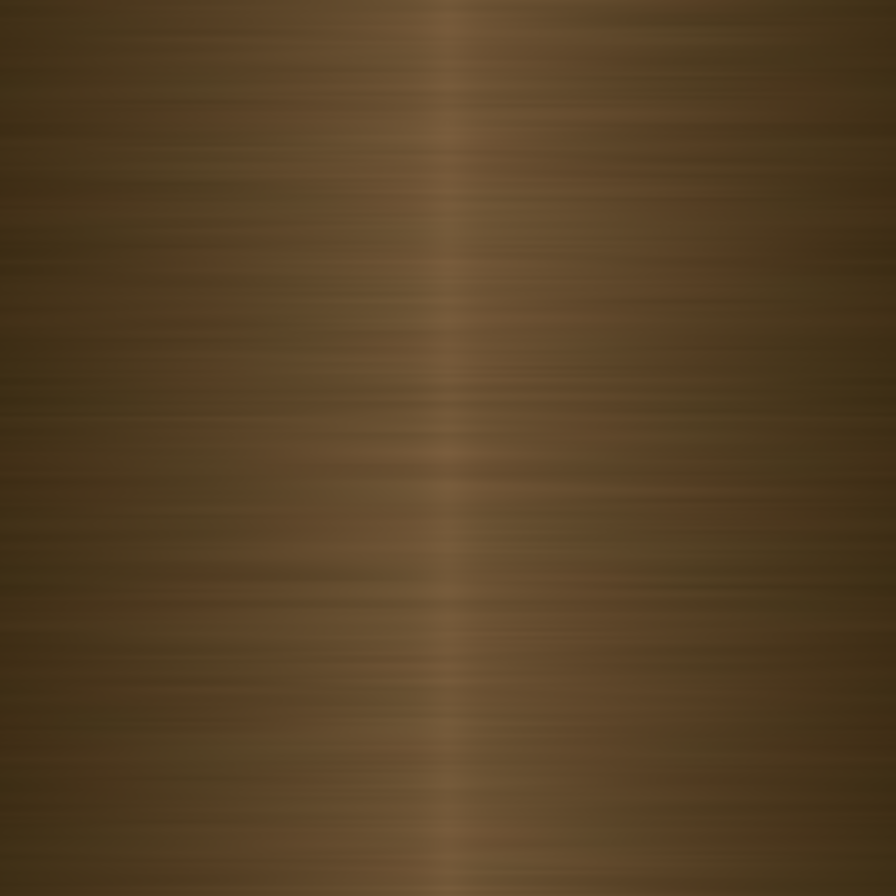
This texture is drawn by a three.js fragment shader. Its source:

```glsl
varying vec2 vUv;

float hash(vec2 p) {
  vec3 q = fract(vec3(p.xyx) * 0.1031);
  q += dot(q, q.yzx + 33.33);
  return fract((q.x + q.y) * q.z);
}

// Value noise in -1..1 that wraps after a whole number of cells
float wrapNoise(vec2 uv, vec2 cells, float seed) {
  vec2 p = uv * cells;
  vec2 i = floor(p);
  vec2 f = smoothstep(0.0, 1.0, p - i);
  vec2 lo = mod(i, cells) + seed;
  vec2 hi = mod(i + 1.0, cells) + seed;
  float bottom = mix(hash(lo), hash(vec2(hi.x, lo.y)), f.x);
  float top = mix(hash(vec2(lo.x, hi.y)), hash(hi), f.x);
  return mix(bottom, top, f.y) * 2.0 - 1.0;
}

// Long horizontal brush marks, from broad bands to hairlines
float brushMarks(vec2 uv) {
  float marks = 0.0;
  marks += 0.25 * wrapNoise(uv, vec2(2.0, 17.0), 11.0);
  marks += 0.38 * wrapNoise(uv, vec2(3.0, 53.0), 37.0);
  marks += 0.48 * wrapNoise(uv, vec2(4.0, 113.0), 71.0);
  marks += 0.38 * wrapNoise(uv, vec2(5.0, 229.0), 113.0);
  return marks;
}

void main() {
  // Soft vertical sheen with a narrow crest, dark at both sides
  float offset = abs(vUv.x - 0.5);
  float sheen = 1.0 - 2.0 * offset;
  float light = 0.245 + 0.16 * sheen + 0.035 * sheen * sheen;
  light += 0.016 * exp(-offset * offset * 1400.0);

  // Brushed grain, scaled by the light that falls on it
  light *= 1.0 + 0.065 * brushMarks(vUv);

  // Dark to light bronze
  vec3 darkBronze = vec3(0.27, 0.20, 0.10);
  vec3 lightBronze = vec3(0.42, 0.32, 0.20);
  vec3 bronze = mix(darkBronze, lightBronze, (light - 0.27) / 0.15);

  // Faint shift between warm and olive tints
  float tint = wrapNoise(vUv, vec2(9.0, 31.0), 151.0);
  bronze += 0.004 * tint * vec3(1.0, -0.6, 0.0);

  gl_FragColor = vec4(bronze, 1.0);
}
```
